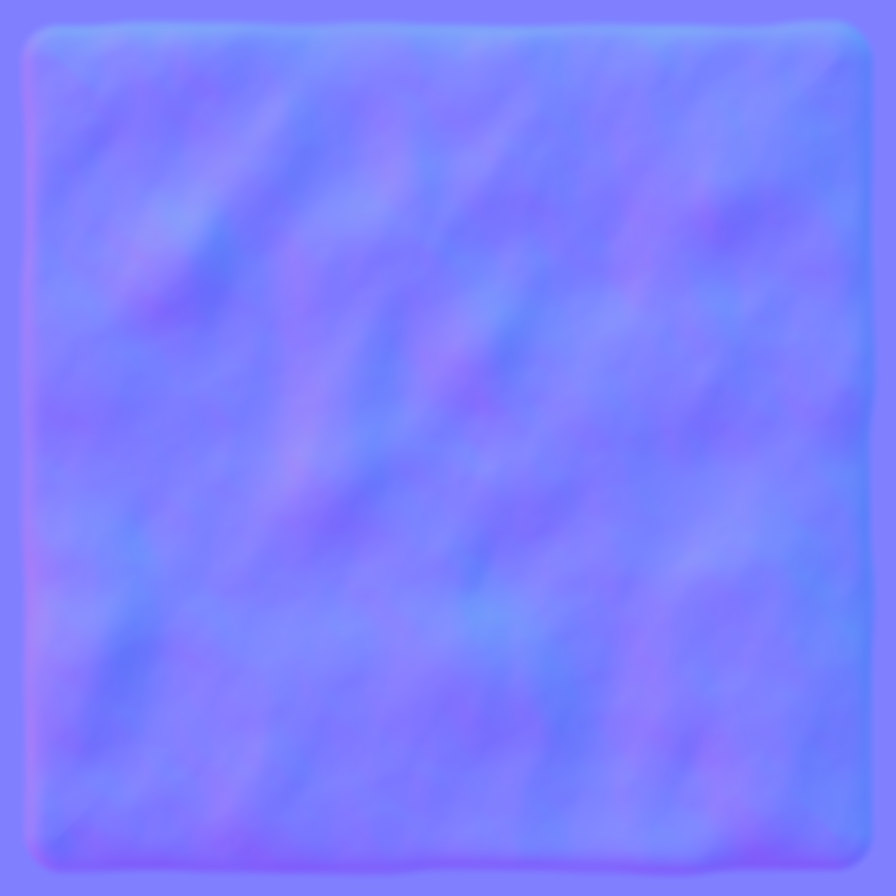
Write a Shadertoy shader that draws this texture map.

```glsl
// Tangent-space normal map of one rounded stone tile with soft diagonal ripples.

float hash(vec2 p) {
    vec3 q = fract(p.xyx * vec3(0.1031, 0.1030, 0.0973));
    q += dot(q, q.yzx + 33.33);
    return fract((q.x + q.y) * q.z);
}

float noise(vec2 p) {
    vec2 i = floor(p), f = fract(p);
    f = f * f * f * (f * (f * 6.0 - 15.0) + 10.0);
    return mix(mix(hash(i), hash(i + vec2(1, 0)), f.x),
               mix(hash(i + vec2(0, 1)), hash(i + vec2(1, 1)), f.x), f.y);
}

// Soft noise: each octave is turned and much weaker than the last
float fbm(vec2 p) {
    float sum = 0.0, amp = 1.0;
    for (int i = 0; i < 4; i++) {
        sum += amp * noise(p);
        p = mat2(0.8, 0.6, -0.6, 0.8) * p * 2.0 + 17.3;
        amp *= 0.26;
    }
    return sum;
}

// Centres of the broad swells
const vec2 SWELLS[9] = vec2[9](
    vec2(0.51, 0.27), vec2(0.65, 0.49), vec2(0.77, 0.34), vec2(0.81, 0.78), vec2(0.20, 0.71),
    vec2(0.44, 0.74), vec2(0.13, 0.29), vec2(0.38, 0.47), vec2(0.52, 0.61));

// Surface height: streaks lean further over toward the top
float surfaceHeight(vec2 p) {
    float lean = p.y * (0.2 + 0.35 * p.y);
    float h = 0.0030 * noise(vec2((p.x - lean) * 11.0, p.y * 5.0) + 40.0);
    h += 0.0042 * fbm(p * vec2(10.5, 8.5) + 5.0);
    for (int i = 0; i < 9; i++) {
        vec2 d = p - SWELLS[i];
        vec2 q = vec2(d.x + d.y, d.y - d.x) * 0.7071 / vec2(0.052, 0.036);
        h += 0.0032 * exp(-0.5 * dot(q, q));
    }
    return h;
}

// Depth inside the worn, rounded outline (negative outside)
float tileDepth(vec2 p) {
    vec2 q = abs(p - 0.5) - 0.471 + 0.04;
    float box = length(max(q, 0.0)) + min(max(q.x, q.y), 0.0) - 0.04;
    return 0.008 * (noise(p * 12.0 + 3.0) - 0.5) - box;
}

void mainImage(out vec4 fragColor, in vec2 fragCoord) {
    vec2 p = fragCoord / iResolution.xy;
    vec2 e = vec2(0.004, 0.0);

    // Slopes of the stone surface
    vec2 slope = vec2(surfaceHeight(p + e.xy) - surfaceHeight(p - e.xy),
                      surfaceHeight(p + e.yx) - surfaceHeight(p - e.yx)) / (2.0 * e.x);

    // Bevel: steep at the rim, fading inward
    float depth = tileDepth(p);
    vec2 inward = vec2(tileDepth(p + e.xy) - tileDepth(p - e.xy),
                       tileDepth(p + e.yx) - tileDepth(p - e.yx)) / (2.0 * e.x);
    float inside = max(depth, 0.0);
    float bevel = 0.125 * exp(-inside / 0.018) + 0.04 * exp(-inside / 0.055);
    bevel *= smoothstep(-0.010, 0.008, depth);
    float stone = smoothstep(-0.006, 0.025, depth);

    // Pack the normal, with green pointing down the slope
    vec2 tilt = slope * stone + inward * bevel;
    vec2 n = 2.0 * vec2(tilt.x - 0.008 * stone, -tilt.y + 0.002 * stone);
    float nz = sqrt(max(1.0 - dot(n, n), 0.0));
    fragColor = vec4(0.5 + 0.5 * vec3(n, nz), 1.0);
}
```
